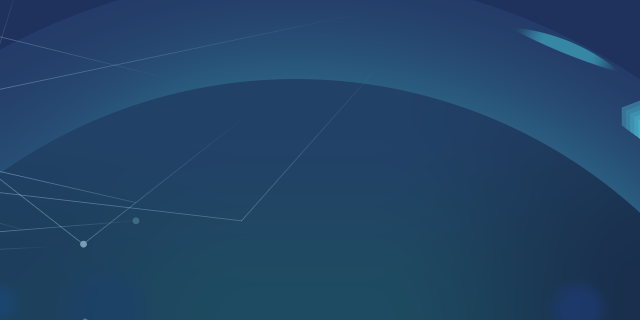
Reproduce this background procedurally as a Shadertoy shader.

```glsl
// Deep blue backdrop: a huge dark disc with a glowing rim, thin network lines and teal accents.
#define DISC_CENTER vec2(0.924, -0.841)
#define DISC_RADIUS 1.594
#define HALO_RADIUS 1.922
#define LINE_HALF_WIDTH 0.0012
#define LINE_COLOR vec3(0.55, 0.70, 0.82)
#define RIM_COLOR vec3(0.165, 0.365, 0.505)
#define HALO_COLOR vec3(0.140, 0.235, 0.410)
#define OUTER_COLOR vec3(0.120, 0.195, 0.365)
#define TEAL vec3(0.22, 0.56, 0.67)
#define HEX_LAYERS 5

// Antialiased coverage of a signed distance (negative inside)
float fill(float d) {
    return clamp(0.5 - d * iResolution.y, 0.0, 1.0);
}

// Soft round light, 1 at the centre and 0 at the radius
float glow(vec2 p, vec2 center, float radius) {
    return 1.0 - smoothstep(0.35 * radius, radius, length(p - center));
}

// Thin segment whose opacity runs from startAlpha to endAlpha
float fadingLine(vec2 p, vec2 a, vec2 b, float startAlpha, float endAlpha) {
    vec2 ab = b - a;
    float t = clamp(dot(p - a, ab) / dot(ab, ab), 0.0, 1.0);
    float d = length(p - a - ab * t) - LINE_HALF_WIDTH;
    return fill(d) * mix(startAlpha, endAlpha, t);
}

vec3 background(vec2 p) {
    float r = length(p - DISC_CENTER);

    // Halo ring, brightest against the disc
    float t = clamp((r - DISC_RADIUS) / (HALO_RADIUS - DISC_RADIUS), 0.0, 1.0);
    float rim = pow(1.0 - t, 1.5) * mix(0.55, 1.0, smoothstep(0.0, 0.75, p.x));
    vec3 halo = mix(HALO_COLOR, RIM_COLOR, rim);
    halo = mix(OUTER_COLOR, halo, fill(r - HALO_RADIUS));

    // Disc: blue above, teal below, darker towards the lower right
    vec3 disc = mix(vec3(0.118, 0.295, 0.380), vec3(0.133, 0.255, 0.405),
                    smoothstep(0.0, 0.65, p.y));
    float shade = smoothstep(1.15, 2.05, p.x) * (1.0 - 0.6 * smoothstep(0.1, 0.75, p.y));
    disc = mix(disc, vec3(0.095, 0.170, 0.290), 0.9 * shade);
    float leftShade = (1.0 - smoothstep(0.0, 0.8, p.x)) * (1.0 - smoothstep(0.2, 0.7, p.y));
    disc = mix(disc, vec3(0.110, 0.220, 0.350), 0.6 * leftShade);

    // Blue lights along the bottom
    disc = mix(disc, vec3(0.110, 0.225, 0.430), 0.85 * glow(p, vec2(1.805, 0.035), 0.11));
    disc = mix(disc, vec3(0.105, 0.250, 0.430), 0.50 * glow(p, vec2(0.330, 0.030), 0.17));
    disc = mix(disc, vec3(0.100, 0.280, 0.460), 0.65 * glow(p, vec2(0.000, 0.053), 0.075));
    return mix(halo, disc, fill(r - DISC_RADIUS));
}

float network(vec2 p) {
    float a = 0.0;
    // Upper strands
    a += fadingLine(p, vec2(0.000, 0.721), vec2(1.120, 0.956), 0.50, 0.0);
    a += fadingLine(p, vec2(0.000, 0.885), vec2(0.534, 0.753), 0.45, 0.0);
    a += fadingLine(p, vec2(0.000, 0.865), vec2(0.042, 1.000), 0.25, 0.1);
    // Long strands meeting at the nodes
    a += fadingLine(p, vec2(0.000, 0.464), vec2(0.424, 0.367), 0.60, 0.25);
    a += fadingLine(p, vec2(0.000, 0.398), vec2(0.755, 0.310), 0.55, 0.40);
    a += fadingLine(p, vec2(0.755, 0.310), vec2(1.164, 0.771), 0.45, 0.05);
    a += fadingLine(p, vec2(0.000, 0.440), vec2(0.260, 0.237), 0.55, 0.55);
    a += fadingLine(p, vec2(0.260, 0.237), vec2(0.773, 0.641), 0.50, 0.0);
    a += fadingLine(p, vec2(0.000, 0.276), vec2(0.424, 0.310), 0.55, 0.05);
    // Faint short strands
    a += fadingLine(p, vec2(0.000, 0.302), vec2(0.065, 0.284), 0.20, 0.1);
    a += fadingLine(p, vec2(0.000, 0.221), vec2(0.160, 0.229), 0.25, 0.0);
    return min(a, 0.8);
}

// Lens-shaped highlight on the halo edge, fading at both tips
float crescent(vec2 p) {
    vec2 start = vec2(1.590, 0.915);
    vec2 chord = vec2(0.352, -0.143);
    float u = dot(p - start, chord) / dot(chord, chord);
    float v = dot(p - start, vec2(-chord.y, chord.x)) / length(chord);
    float bulge = 4.0 * u * (1.0 - u);
    float d = max(v - 0.030 * bulge, -0.010 * bulge - v);
    return fill(d) * smoothstep(0.02, 0.32, u) * (1.0 - smoothstep(0.70, 1.0, u));
}

void mainImage(out vec4 fragColor, in vec2 fragCoord) {
    vec2 p = fragCoord / iResolution.y;
    vec3 color = background(p);
    color = mix(color, LINE_COLOR, network(p));

    // Nodes
    color = mix(color, vec3(0.50, 0.63, 0.74), 0.95 * fill(length(p - vec2(0.261, 0.237)) - 0.0105));
    color = mix(color, vec3(0.26, 0.43, 0.54), 0.90 * fill(length(p - vec2(0.425, 0.310)) - 0.0105));
    color = mix(color, vec3(0.40, 0.55, 0.65), 0.80 * fill(length(p - vec2(0.266, -0.004)) - 0.0085));

    color = mix(color, TEAL, 0.9 * crescent(p));

    // Stacked hexagon corners entering from the right
    for (int i = 0; i < HEX_LAYERS; i++) {
        float k = float(i);
        vec2 q = p - vec2(1.943 + 0.013 * k, 0.636);
        float top = q.y - (0.028 - 0.010 * k) - 0.38 * q.x;
        float bottom = -q.y - 0.028 - 0.72 * (q.x + 0.013 * k);
        float d = max(-q.x, max(top, bottom));
        vec3 layer = mix(vec3(0.21, 0.45, 0.59), vec3(0.27, 0.68, 0.78), k / float(HEX_LAYERS - 1));
        color = mix(color, layer, fill(d));
    }
    fragColor = vec4(color, 1.0);
}
```
